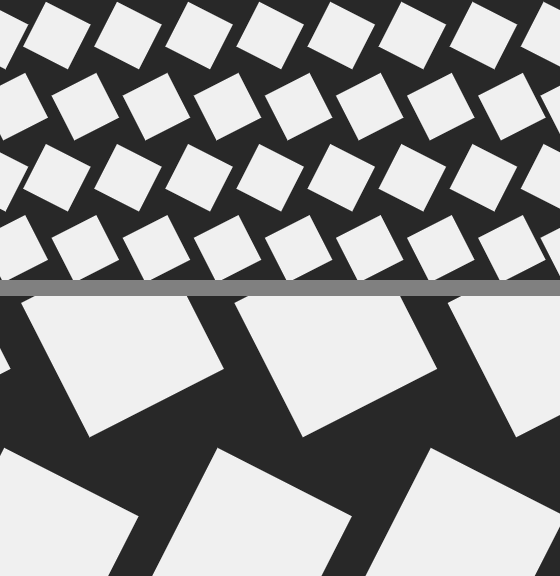
Top, the full canvas; bottom, a detail of the centre.
This pattern is drawn by a WebGL 1 fragment shader. Its source:

```glsl
precision highp float;

uniform vec2 u_resolution;

#define CELLS_DOWN 3.9385   // cells per canvas height
#define COLUMNS 8.0         // squares per row before the row wraps
#define HALF_SIDE 0.35355   // half a square's side, in cells
#define TILT 0.47124        // 27 degrees
#define ROW_SHIFT 0.3       // sideways shift, alternating by row
#define PAPER vec3(0.941)
#define INK vec3(0.157)

float squareDistance(vec2 p, float angle) {
  float c = cos(angle);
  float s = sin(angle);
  vec2 q = abs(vec2(c * p.x + s * p.y, c * p.y - s * p.x)) - HALF_SIDE;
  return length(max(q, 0.0)) + min(max(q.x, q.y), 0.0);
}

// Distance to a row of squares that repeats every wrapWidth cells
float rowDistance(vec2 p, float side, float wrapWidth) {
  float nearest = 1e3;
  for (int i = -1; i <= 1; i++) {
    float x = p.x - float(i) * wrapWidth - side * ROW_SHIFT;
    float column = clamp(floor(x), 0.0, COLUMNS - 1.0);
    vec2 local = vec2(x - column - 0.5, p.y);
    nearest = min(nearest, squareDistance(local, side * TILT));
  }
  return nearest;
}

void main() {
  // Cell units, with y measured down from the top edge
  float pixel = CELLS_DOWN / u_resolution.y;
  vec2 p = vec2(gl_FragCoord.x, u_resolution.y - gl_FragCoord.y) * pixel;

  // Tilt and shift change sign on every other row
  float side = 1.0 - 2.0 * mod(floor(p.y), 2.0);
  vec2 inRow = vec2(p.x, fract(p.y) - 0.5);
  float d = rowDistance(inRow, side, u_resolution.x * pixel);

  float coverage = clamp(0.5 - d / pixel, 0.0, 1.0);
  gl_FragColor = vec4(mix(INK, PAPER, coverage), 1.0);
}
```
